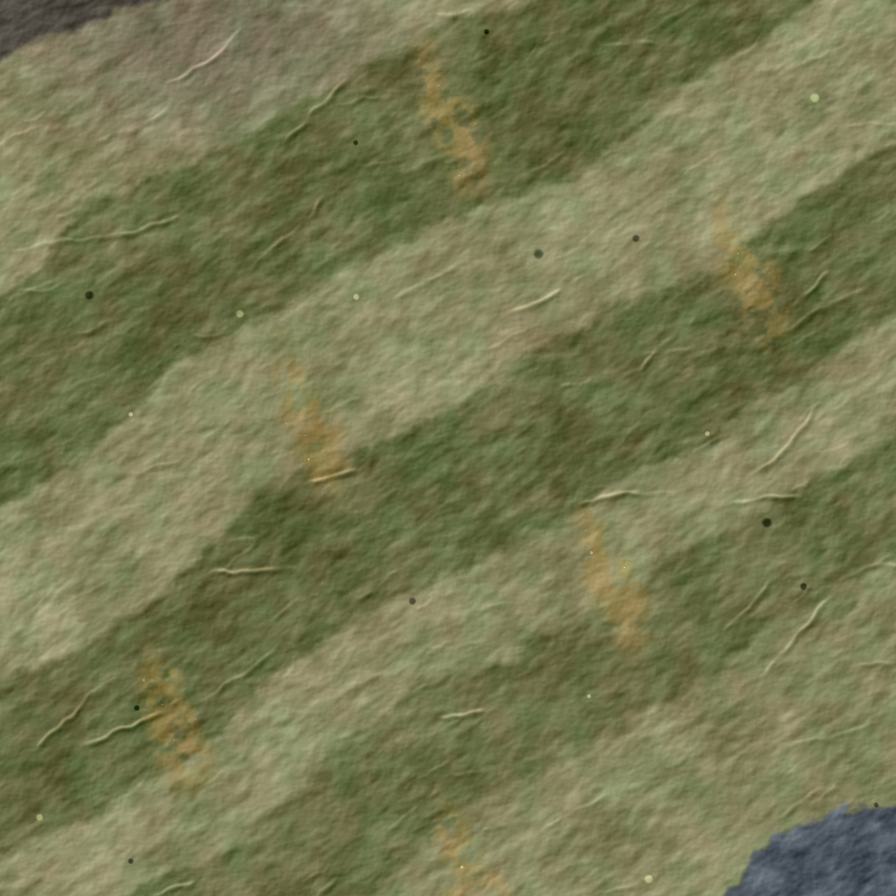
This texture is drawn by a Shadertoy shader. Its source:

```glsl
// Weathered woven-looking surface: slanted olive bands with ragged edges,
// ochre stains on a skewed lattice, pale raised fibres and a fine relief grain.
// Layers are value noise, hashed cells and smooth masks in canvas units.

const vec3 DARK_OLIVE = vec3(0.385, 0.405, 0.250);
const vec3 PALE_OLIVE = vec3(0.540, 0.538, 0.390);
const vec3 TAUPE      = vec3(0.480, 0.450, 0.370);
const vec3 OCHRE      = vec3(0.600, 0.520, 0.310);
const vec3 STRAW      = vec3(0.740, 0.720, 0.540);
const vec3 SLATE      = vec3(0.310, 0.340, 0.375);
const vec3 UMBER      = vec3(0.310, 0.290, 0.255);
const vec2 GRAIN_DIR  = vec2(0.857, 0.515);

float hash(vec2 c) {
    vec3 h = fract(c.xyx * 0.1031);
    h += dot(h, h.yzx + 33.33);
    return fract((h.x + h.y) * h.z);
}

vec2 hash2(vec2 c) {
    return vec2(hash(c + 17.3), hash(c + 71.9));
}

float noise(vec2 p) {
    vec2 i = floor(p), f = fract(p);
    f = f * f * (3.0 - 2.0 * f);
    vec2 e = vec2(0.0, 1.0);
    return mix(mix(hash(i), hash(i + e.yx), f.x),
               mix(hash(i + e.xy), hash(i + e.yy), f.x), f.y);
}

float fbm(vec2 p) {
    float sum = 0.0, amp = 0.533;
    for (int i = 0; i < 4; i++) {
        sum += amp * noise(p);
        p = mat2(0.8, 0.6, -0.6, 0.8) * p * 2.0 + 13.7;
        amp *= 0.5;
    }
    return sum;
}

// 1 in pale bands, 0 in dark ones
float paleBands(float v, float soft) {
    float edges[6] = float[6](-0.22, -0.07, 0.055, 0.255, 0.46, 0.68);
    float pale = 1.0, turn = -1.0;
    for (int i = 0; i < 6; i++) {
        pale += turn * smoothstep(edges[i] - soft, edges[i] + soft, v);
        turn = -turn;
    }
    return pale;
}

// Tapered stains, long axis steep, placed on a skewed lattice
float stains(vec2 p) {
    float mask = 0.0;
    for (int k = 0; k < 6; k++) {
        vec2 cell = vec2(k % 3, k / 3);
        vec2 centre = vec2(0.5, 0.87) + cell.x * vec2(-0.155, -0.335) + cell.y * vec2(0.335, -0.18);
        vec2 d = p - centre;
        vec2 a = vec2(dot(d, vec2(0.36, -0.93)), dot(d, vec2(0.93, 0.36)));
        float r = length(a / vec2(0.105, 0.034 + 0.12 * a.x));
        mask = max(mask, smoothstep(1.15, 0.45, r));
    }
    return mask;
}

// Raised fibres along x: positive on the crest, negative in the shadow
float fibres(vec2 q, vec2 cells, float density, float width) {
    float sum = 0.0;
    vec2 base = floor(q * cells);
    for (int k = 0; k < 9; k++) {
        vec2 id = base + vec2(k % 3, k / 3) - 1.0;
        vec2 rnd = hash2(id);
        vec2 d = q - (id + rnd) / cells;
        float angle = 0.8 * (hash(id + 5.1) - 0.6);
        d = mat2(cos(angle), -sin(angle), sin(angle), cos(angle)) * d;
        float halfLen = mix(0.15, 0.42, rnd.y) / cells.x;
        d.y += (rnd.x - 0.5) * 6.0 * d.x * d.x + 0.005 * (noise(d.xx * 50.0 + id) - 0.5);
        float crest = exp(-pow(d.y / width, 2.0));
        float shade = exp(-pow((d.y + 2.2 * width) / (1.5 * width), 2.0));
        float taper = smoothstep(halfLen, 0.6 * halfLen, abs(d.x));
        float strength = step(hash(id + 9.4), density) * mix(0.35, 1.0, hash(id + 2.6));
        sum += strength * taper * (crest - 0.55 * shade);
    }
    return sum;
}

// Sparse round flecks, signed bright or dark
float flecks(vec2 p, float cells, float density) {
    vec2 id = floor(p * cells);
    vec2 d = fract(p * cells) - mix(vec2(0.25), vec2(0.75), hash2(id));
    float radius = mix(0.04, 0.12, hash(id + 3.3));
    float spot = smoothstep(radius, 0.4 * radius, length(d));
    return spot * step(hash(id + 8.8), density) * (hash(id + 6.2) > 0.4 ? 1.0 : -1.0);
}

void mainImage(out vec4 fragColor, in vec2 fragCoord) {
    vec2 p = fragCoord / iResolution.xy;
    vec2 q = vec2(dot(p, GRAIN_DIR), dot(p, vec2(-GRAIN_DIR.y, GRAIN_DIR.x)));
    float ragged = fbm(p * 45.0) - 0.5;

    // Bands
    float v = p.y - 0.6 * p.x + 0.07 * (noise(q * vec2(4.0, 3.0) + 4.0) - 0.5)
            + 0.03 * (noise(q * vec2(13.0, 9.0)) - 0.5) + 0.025 * ragged;
    float pale = paleBands(v, 0.008);
    pale = mix(pale, 0.5, 0.4 * smoothstep(0.0, -0.12, v));
    vec3 col = mix(DARK_OLIVE, PALE_OLIVE, pale);
    float taupe = smoothstep(0.32, 0.05, length((p - vec2(0.22, 0.97)) * vec2(1.0, 1.8)));
    col = mix(col, TAUPE, 0.8 * taupe * pale);

    // Stains and mottling
    float stain = stains(p + 0.02 * ragged) * smoothstep(0.25, 0.6, fbm(p * 60.0 + 7.0));
    col = mix(col, OCHRE, 0.75 * stain);
    col += 0.15 * (fbm(p * 16.0 + 3.0) - 0.5);
    col += vec3(0.09, -0.01, 0.03) * (fbm(p * 34.0 + 21.0) - 0.5);

    // Corner rocks
    float rock = 1.0 - length((p - vec2(1.02, -0.02)) / vec2(0.21, 0.125)) + 0.2 * ragged;
    col = mix(col, SLATE + 0.25 * ragged, smoothstep(-0.03, 0.05, rock));
    float corner = p.y - 0.935 - 0.4 * p.x + 0.02 * ragged;
    col = mix(col, UMBER, smoothstep(-0.006, 0.008, corner));

    // Relief grain lit from the upper left
    vec2 grainScale = vec2(48.0, 85.0);
    float height = fbm(q * grainScale);
    float lit = height - fbm((q + vec2(-0.001, 0.004)) * grainScale);
    col += 0.16 * (height - 0.5) + 0.20 * lit;

    // Fibres and flecks
    float fibre = fibres(q, vec2(6.0, 10.0), 0.38, 0.0021)
                + 0.4 * fibres(q + 3.7, vec2(11.0, 19.0), 0.4, 0.0019);
    fibre *= smoothstep(0.05, -0.05, rock) * smoothstep(0.2, 0.55, noise(p * 38.0) + 0.2);
    col += (STRAW - DARK_OLIVE) * 0.65 * fibre;
    float fleck = flecks(p, 16.0, 0.07) + max(flecks(p + 5.0, 48.0, 0.3), 0.0) * stain;
    col += vec3(0.25, 0.24, 0.19) * fleck;

    fragColor = vec4(clamp(col, 0.0, 1.0), 1.0);
}
```
